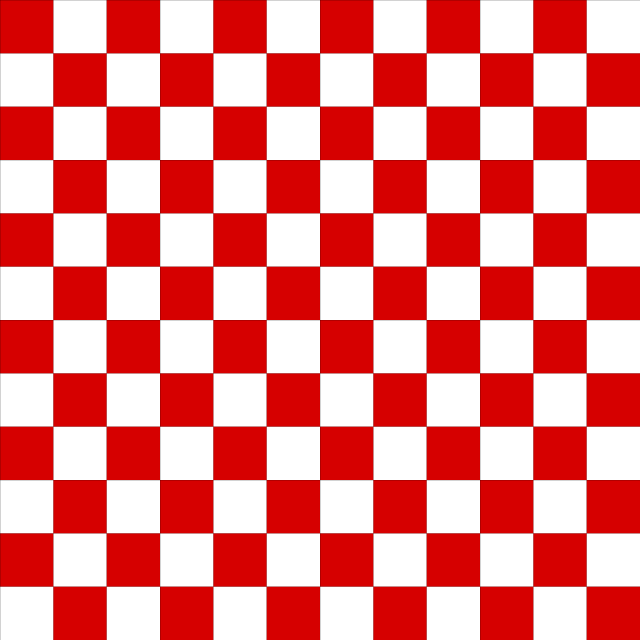
Give the GLSL for this pattern, as a three.js fragment shader.

```glsl
// Red and white checkerboard, 12 by 12 squares, with a dark hairline on every
// square's left and upper border. Squares and hairlines are integrated exactly
// over the pixel footprint, so the edges are smooth at any size.

#define CELLS 12.0                   // squares across and down, even so it tiles
#define LINE_WIDTH 0.0033            // hairline width, in squares
#define RED vec3(0.84, 0.0, 0.0)
#define WHITE vec3(1.0)
#define INK vec3(0.0)

varying vec2 vUv;

// Integral of a wave that is -1 over even squares and +1 over odd ones
vec2 checkIntegral(vec2 p) {
  return abs(2.0 * fract(0.5 * p) - 1.0);
}

// Integral of a line that starts at every whole coordinate
vec2 lineIntegral(vec2 p) {
  return floor(p) * LINE_WIDTH + min(fract(p), LINE_WIDTH);
}

void main() {
  vec2 p = vUv * CELLS;
  vec2 footprint = max(fwidth(p), vec2(1e-4));
  vec2 halfStep = 0.5 * footprint;

  // Squares: the product of both waves is +1 on white and -1 on red
  vec2 wave = (checkIntegral(p + halfStep) - checkIntegral(p - halfStep)) / footprint;
  vec3 color = mix(RED, WHITE, 0.5 + 0.5 * wave.x * wave.y);

  // Hairlines: y is flipped so that they lie along the upper borders
  vec2 q = vec2(p.x, CELLS - p.y);
  vec2 cover = (lineIntegral(q + halfStep) - lineIntegral(q - halfStep)) / footprint;
  cover = clamp(cover, 0.0, 1.0);
  float grid = 1.0 - (1.0 - cover.x) * (1.0 - cover.y);

  gl_FragColor = vec4(mix(color, INK, grid), 1.0);
}
```
